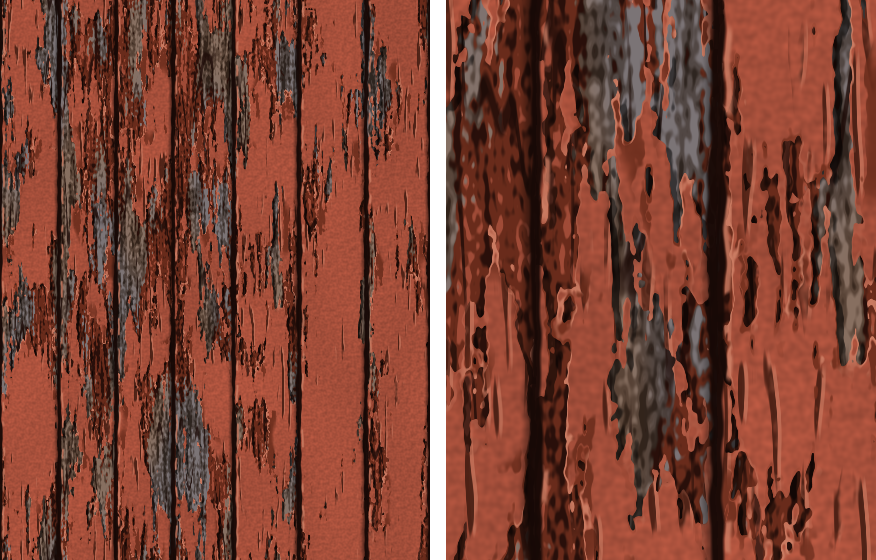
Left: the whole. Right: its middle third, enlarged.
A WebGL 2 fragment shader for this texture:

```glsl
#version 300 es
precision highp float;

uniform vec2 u_resolution;
out vec4 fragColor;

const float TAU = 6.28319;
const float PLANKS = 7.0;
const vec3 PAINT = vec3(0.65, 0.31, 0.23);
const vec3 PAINT_LIGHT = vec3(0.80, 0.49, 0.39);
const vec3 STAIN = vec3(0.41, 0.17, 0.105);
const vec3 SHADE = vec3(0.16, 0.06, 0.04);

// Integer hash to the range 0..1
float hash(ivec2 cell, int seed) {
    uint h = uint(cell.x) * 1597334677u ^ uint(cell.y) * 3812015801u ^ uint(seed) * 2654435769u;
    h = (h ^ (h >> 16)) * 2246822519u;
    h = (h ^ (h >> 13)) * 3266489917u;
    return float((h ^ (h >> 16)) & 65535u) / 65536.0;
}

float corner(ivec2 cell, ivec2 period, vec2 offset, int seed) {
    ivec2 wrapped = ((cell % period) + period) % period;
    float angle = TAU * hash(wrapped, seed);
    return dot(vec2(cos(angle), sin(angle)), offset);
}

// Gradient noise that repeats over the unit square
float noise(vec2 uv, ivec2 period, int seed) {
    vec2 p = uv * vec2(period);
    ivec2 cell = ivec2(floor(p));
    vec2 f = fract(p);
    vec2 w = f * f * f * (f * (f * 6.0 - 15.0) + 10.0);
    float a = corner(cell, period, f, seed);
    float b = corner(cell + ivec2(1, 0), period, f - vec2(1, 0), seed);
    float c = corner(cell + ivec2(0, 1), period, f - vec2(0, 1), seed);
    float d = corner(cell + ivec2(1, 1), period, f - vec2(1, 1), seed);
    return mix(mix(a, b, w.x), mix(c, d, w.x), w.y);
}

// Plank number in x, position across it in y
vec2 plankAt(vec2 uv) {
    float s = PLANKS * (uv.x + 0.014 * (1.0 - cos(TAU * uv.x)));
    s += 0.02 * noise(uv, ivec2(3, 9), 1);
    return vec2(mod(floor(s), PLANKS), fract(s));
}

// Paint cover: positive where paint holds, negative where it has flaked
float coat(vec2 uv, vec2 plank) {
    float wear = 0.5 + 0.5 * cos(TAU * (plank.x - 2.0) / PLANKS);
    float rim = smoothstep(0.4, 1.0, abs(plank.y - 0.5) * 2.0);
    vec2 q = uv + vec2(0.0, hash(ivec2(plank.x, 0), 2));
    float flakes = 0.78 * noise(q, ivec2(12, 5), 3) + 0.42 * noise(q, ivec2(32, 11), 4)
                 + 0.36 * noise(q, ivec2(85, 14), 5) + 0.20 * noise(q, ivec2(130, 60), 6)
                 + 0.10 * noise(q, ivec2(190, 150), 21);
    return 0.33 - 0.36 * wear - 0.24 * rim + flakes;
}

// Thin wandering lines along the zero level of a noise value
float thread(float value, float width) {
    return 1.0 - smoothstep(0.4 * width, width, abs(value));
}

// Bare boards: red stain worn through to grey wood
vec3 woodColor(vec2 uv, float cover) {
    float grain = 0.6 * noise(uv, ivec2(70, 4), 7) + 0.85 * noise(uv, ivec2(150, 18), 8)
                + 0.75 * noise(uv, ivec2(195, 110), 9);
    vec3 stain = mix(SHADE, STAIN, smoothstep(-0.45, -0.08, grain));
    stain = mix(stain, PAINT, 0.9 * smoothstep(0.20, 0.40, grain));
    vec3 grey = mix(vec3(0.20, 0.14, 0.11), vec3(0.35, 0.27, 0.235), smoothstep(-0.45, -0.1, grain));
    grey = mix(grey, vec3(0.53, 0.44, 0.41), smoothstep(-0.05, 0.35, grain));
    float tint = smoothstep(-0.2, 0.2, noise(uv, ivec2(9, 3), 10));
    grey *= mix(vec3(1.0, 0.99, 0.92), vec3(0.91, 1.03, 1.13), tint);
    float weathered = noise(uv, ivec2(16, 3), 11) - 0.5 * cover + 0.3 * grain;
    vec3 color = mix(stain, grey, smoothstep(0.07, 0.15, weathered));
    float crack = thread(noise(uv, ivec2(42, 5), 22), 0.055);
    return mix(color, SHADE * 0.7, 0.8 * crack * smoothstep(-0.2, 0.1, noise(uv, ivec2(20, 9), 23)));
}

// Paint surface with brush marks, small bumps and hairline splits
vec3 paintColor(vec2 uv, float cover) {
    vec2 toLight = vec2(-0.003, 0.002);
    ivec2 bumpScale = ivec2(80, 100);
    float relief = noise(uv, bumpScale, 12) - noise(uv + toLight, bumpScale, 12);
    float tone = 0.10 * noise(uv, ivec2(6, 5), 13) + 0.07 * noise(uv, ivec2(60, 190), 14)
               + 0.12 * noise(uv, ivec2(180, 230), 15) + 0.10 * relief;
    vec3 color = PAINT * (1.0 + tone);
    float cluster = smoothstep(0.0, 0.25, noise(uv, ivec2(10, 6), 16) + 0.28 - cover);
    ivec2 splitScale = ivec2(130, 15);
    float split = smoothstep(0.24, 0.34, noise(uv, splitScale, 17));
    float lit = smoothstep(0.24, 0.34, noise(uv - vec2(0.003, 0.0), splitScale, 17));
    color = mix(color, PAINT_LIGHT, 0.6 * lit * cluster);
    return mix(color, STAIN * 0.65, 0.9 * split * cluster);
}

void main() {
    vec2 uv = gl_FragCoord.xy / u_resolution;
    vec2 plank = plankAt(uv);
    float cover = coat(uv, plank);
    float coverNear = coat(uv - vec2(0.006, -0.003), plank);
    float coverFar = coat(uv - vec2(0.024, -0.012), plank);
    float soft = clamp(0.45 * fwidth(cover), 0.003, 0.06);

    // Flakes throw shadows to the right onto bare wood
    vec3 wood = woodColor(uv, cover) * (1.0 - 0.55 * smoothstep(0.0, 0.06, coverNear));

    // Curled lips catch light and shade the paint behind them
    vec3 paint = paintColor(uv, cover);
    float curl = smoothstep(-0.08, 0.16, noise(uv, ivec2(22, 14), 18));
    float behind = smoothstep(0.05, 0.08, cover) * (1.0 - smoothstep(-0.10, -0.03, coverFar));
    paint = mix(paint, STAIN, 0.85 * curl * behind);
    float lip = 1.0 - smoothstep(0.03, 0.075, cover);
    float facing = smoothstep(-0.06, 0.06, cover - coverNear);
    paint = mix(paint, mix(STAIN * 1.1, PAINT_LIGHT, facing), lip * (0.2 + 0.75 * curl));
    vec3 color = mix(wood, paint, smoothstep(-soft, soft, cover));

    // Dark gaps between planks with a broken bright edge
    float d = plank.y - step(0.5, plank.y) + 0.02 * noise(uv, ivec2(40, 50), 19);
    float edge = smoothstep(0.035, 0.05, d) * (1.0 - smoothstep(0.06, 0.085, d));
    color = mix(color, PAINT_LIGHT, 0.8 * edge * smoothstep(0.0, 0.12, noise(uv, ivec2(14, 30), 20)));
    color *= 1.0 - 0.4 * smoothstep(-0.10, -0.03, d) * (1.0 - step(0.0, d));
    float width = 0.034 + 0.03 * noise(uv, ivec2(7, 12), 24);
    float gap = 1.0 - smoothstep(width - 0.012, width + 0.012, abs(d));
    color = mix(color, SHADE * 0.55, 0.95 * gap);

    fragColor = vec4(color, 1.0);
}
```
